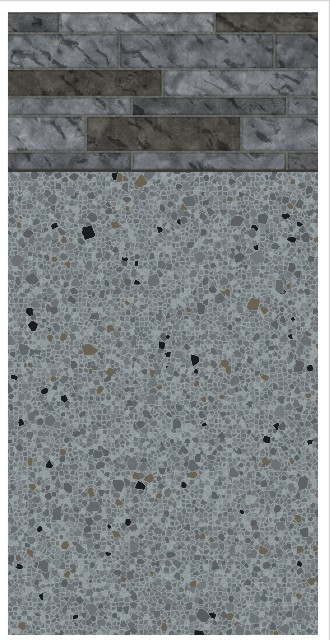
Write a Shadertoy shader that draws this texture.

```glsl
#define CANVAS vec2(398.0, 768.0)
#define PANEL_MIN vec2(9.5, 14.5)
#define PANEL_MAX vec2(383.5, 762.0)
#define TILE_BOTTOM 205.0
#define TILE_LENGTH 187.0
#define GROUT_HALF 1.2
#define GRAIN_CELL 5.6
#define CHIP_CELL 10.5
#define STONE_CELL 25.0
#define MORTAR vec3(0.575, 0.615, 0.620)
#define CHIP vec3(0.405, 0.425, 0.440)
#define GROUT vec3(0.40, 0.405, 0.385)

float hash(vec2 p) {
    return fract(sin(dot(p, vec2(127.1, 311.7))) * 43758.545);
}

vec2 hash2(vec2 p) {
    return vec2(hash(p), hash(p + 57.3));
}

float noise(vec2 p) {
    vec2 i = floor(p), f = fract(p);
    f = f * f * (3.0 - 2.0 * f);
    return mix(mix(hash(i), hash(i + vec2(1, 0)), f.x),
               mix(hash(i + vec2(0, 1)), hash(i + vec2(1, 1)), f.x), f.y);
}

float fbm(vec2 p) {
    float sum = 0.0, amp = 0.5;
    for (int i = 0; i < 5; i++) {
        sum += amp * noise(p);
        p = mat2(1.6, 1.2, -1.2, 1.6) * p + 7.1;
        amp *= 0.5;
    }
    return sum;
}

// Fine crushed grains: Voronoi border distance in x, grain id in y
vec2 grains(vec2 p) {
    vec2 cell = floor(p), f = fract(p), nearest = vec2(0), nearestId = vec2(0);
    float best = 9.0, border = 9.0;
    for (int k = 0; k < 9; k++) {
        vec2 g = vec2(k % 3 - 1, k / 3 - 1);
        vec2 r = g + 0.1 + 0.8 * hash2(cell + g) - f;
        if (dot(r, r) < best) { best = dot(r, r); nearest = r; nearestId = cell + g; }
    }
    for (int k = 0; k < 25; k++) {
        vec2 g = vec2(k % 5 - 2, k / 5 - 2);
        vec2 r = g + 0.1 + 0.8 * hash2(cell + g) - f;
        vec2 away = r - nearest;
        if (dot(away, away) > 1e-4) border = min(border, dot(0.5 * (r + nearest), normalize(away)));
    }
    return vec2(border, hash(nearestId + 13.7));
}

// Scattered angular chips: signed distance in x, chip id in y
vec2 chips(vec2 p, float density, float radius) {
    vec2 cell = floor(p), result = vec2(9.0, 0.0);
    for (int k = 0; k < 9; k++) {
        vec2 id = cell + vec2(k % 3 - 1, k / 3 - 1);
        if (hash(id + 4.2) > density) continue;
        vec2 r = p - id - 0.15 - 0.7 * hash2(id + 21.0);
        float size = radius * (0.55 + 0.6 * hash(id + 31.0));
        float d = -9.0;
        for (int side = 0; side < 6; side++) {
            float s = float(side);
            float a = (s + 0.75 * hash(id + s * 3.1)) * 1.0472;
            d = max(d, dot(r, vec2(cos(a), sin(a))) - size * (0.65 + 0.6 * hash(id - s)));
        }
        if (d < result.x) result = vec2(d, hash(id + 77.0));
    }
    return result;
}

// Mostly grey, with occasional black and ochre pieces
vec3 chipColor(float id) {
    vec3 c = CHIP * (0.86 + 0.26 * fract(id * 17.0));
    c = mix(c, vec3(0.42, 0.39, 0.32), step(0.90, id));
    return mix(c, vec3(0.10, 0.11, 0.13), step(0.95, id));
}

vec3 terrazzo(vec2 p, float px) {
    vec2 q = p + 1.2 * vec2(noise(p * 0.3), noise(p * 0.3 + 40.0));
    vec3 col = MORTAR * (0.92 + 0.16 * noise(p * 0.7));
    vec2 g = grains(q / GRAIN_CELL);
    float gap = 0.05 + 0.13 * noise(q * 0.13);
    float fill = smoothstep(-px, px, (g.x - gap) * GRAIN_CELL) * step(0.16, g.y);
    col = mix(col, CHIP * (0.86 + 0.34 * g.y), fill * 0.9);
    for (int layer = 0; layer < 2; layer++) {
        float size = layer == 0 ? CHIP_CELL : STONE_CELL;
        vec2 c = chips(q / size + 9.0 * float(layer), layer == 0 ? 0.55 : 0.32, layer == 0 ? 0.38 : 0.26);
        float d = c.x * size;
        col = mix(col, MORTAR * 0.98, 0.75 * (1.0 - smoothstep(0.5, 0.9 + px, d)));
        col = mix(col, chipColor(c.y), 1.0 - smoothstep(-0.6 * px, 0.6 * px, d));
    }
    return col * (0.96 + 0.08 * noise(p * 1.1));
}

vec3 stoneTiles(vec2 p, float px) {
    // Course edges, first joint of each course, and tone of its tiles
    float edge[7] = float[](14.5, 40.0, 83.0, 116.0, 139.0, 182.0, 205.0);
    float joint[6] = float[](72.0, 144.0, 196.0, 159.0, 104.0, 159.0);
    vec3 tone[6] = vec3[](vec3(0.34, 0.50, 0.29), vec3(0.45, 0.41, 0.38), vec3(0.28, 0.47, 0.40),
                          vec3(0.44, 0.34, 0.43), vec3(0.51, 0.29, 0.45), vec3(0.36, 0.42, 0.34));
    int row = 0;
    for (int i = 1; i < 6; i++) if (p.y > edge[i]) row = i;
    float along = (p.x - joint[row]) / TILE_LENGTH;
    int column = clamp(int(floor(along)) + 1, 0, 2);
    float shade = tone[row][column];
    vec2 seed = vec2(float(row) * 13.0, float(column) * 19.0);

    // Clouded stone, slanted dark stains and pale veins
    vec2 q = p * 0.055 + seed;
    vec2 warp = vec2(fbm(q), fbm(q + 31.0)) * 2.2;
    float cloud = fbm(q * 1.4 + warp);
    float stain = smoothstep(0.55, 0.75, fbm(mat2(0.8, 1.5, 0.6, -2.0) * q + warp));
    float vein = 1.0 - smoothstep(0.0, 0.035, abs(fbm(q * 0.9 - warp) - 0.48));
    float value = shade * (0.62 + 0.78 * cloud) * (1.0 - 0.42 * stain) + 0.05 * vein;
    value += 0.05 * (noise(p * 0.7) - 0.5);
    vec3 tint = mix(vec3(1.06, 1.02, 0.95), vec3(0.97, 1.0, 1.04), smoothstep(0.28, 0.36, shade));
    vec3 col = value * tint;

    // Bevels and grout
    float top = p.y - edge[row], bottom = edge[row + 1] - p.y;
    float side = abs(along - clamp(round(along), 0.0, 1.0)) * TILE_LENGTH;
    float d = min(min(top, bottom), side);
    col *= 1.0 - 0.25 * (1.0 - smoothstep(1.0, 4.0, d));
    col = mix(GROUT * (0.85 + 0.3 * noise(p * 0.4)), col, smoothstep(-px, px, d - GROUT_HALF));
    return col;
}

void mainImage(out vec4 fragColor, in vec2 fragCoord) {
    vec2 uv = fragCoord / iResolution.xy;
    vec2 p = vec2(uv.x, 1.0 - uv.y) * CANVAS;
    float px = 0.5 * CANVAS.y / iResolution.y;

    vec3 panel = p.y < TILE_BOTTOM ? stoneTiles(p, px) : terrazzo(p, px);
    float seam = 1.0 - smoothstep(0.7, 1.5 + px, abs(p.y - TILE_BOTTOM));
    panel = mix(panel, vec3(0.18, 0.18, 0.17), 0.85 * seam);

    // White surround with faint outer lines
    vec2 inset = min(p - PANEL_MIN, PANEL_MAX - p);
    float inside = smoothstep(-px, px, min(inset.x, inset.y));
    float outer = min(p.y, CANVAS.x - p.x);
    vec3 surround = vec3(mix(0.83, 1.0, smoothstep(0.8, 1.6 + px, outer)));
    fragColor = vec4(mix(surround, panel, inside), 1.0);
}
```
